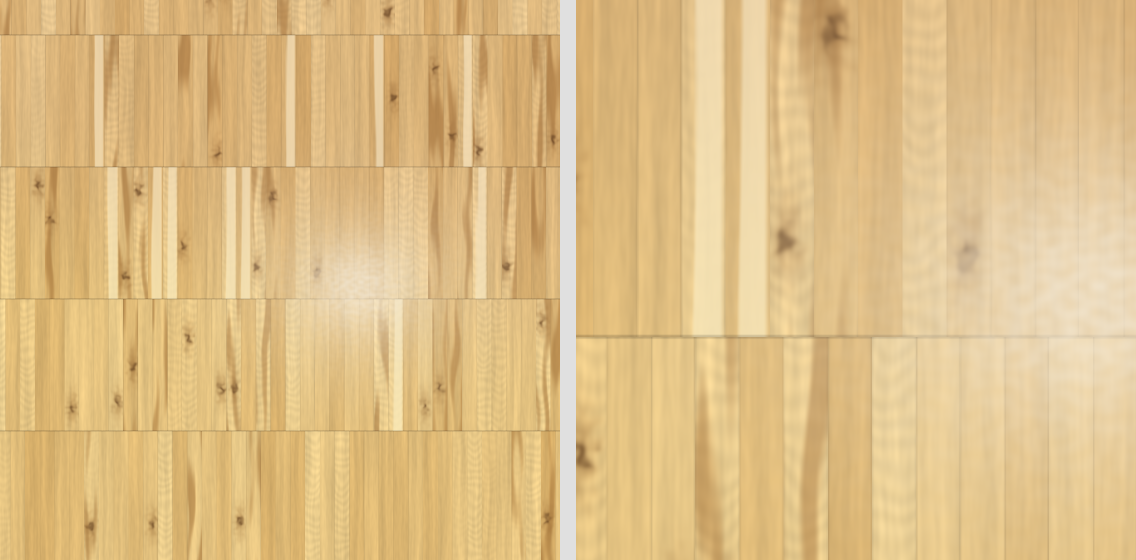
Left, the full canvas; right, a detail of the centre.
Reproduce this texture procedurally as a Shadertoy shader.

```glsl
// Strip parquet floor: rows of narrow upright oak strips with grain, knots and a soft sheen.

float hash(vec2 p) {
    vec3 q = fract(p.xyx * vec3(0.1031, 0.1030, 0.0973));
    q += dot(q, q.yzx + 33.33);
    return fract((q.x + q.y) * q.z);
}

vec2 gradient(vec2 cell) {
    float angle = 6.2832 * hash(cell);
    return vec2(cos(angle), sin(angle));
}

// Gradient noise, roughly -0.7 to 0.7
float noise(vec2 p) {
    vec2 i = floor(p), f = fract(p);
    vec2 u = f * f * f * (f * (f * 6.0 - 15.0) + 10.0);
    vec2 e = vec2(1, 0);
    return mix(mix(dot(gradient(i), f), dot(gradient(i + e), f - e), u.x),
               mix(dot(gradient(i + e.yx), f - e.yx), dot(gradient(i + 1.0), f - 1.0), u.x), u.y);
}

vec3 parquet(vec2 p) {
    // Four full-height rows fit the canvas, cut at top and bottom
    float rowPos = (p.y - 0.2305) / 0.2357 + 4.0;
    float row = floor(rowPos);
    float stripPos = p.x * 38.0 + 3.0 + hash(vec2(row, 7.0));
    vec2 id = vec2(floor(stripPos), row);
    vec2 f = vec2(fract(stripPos), fract(rowPos));
    float tone = hash(id + 11.0), kind = hash(id + 47.0), shift = hash(id + 83.0);

    // Base tone of each strip, neighbours loosely grouped
    float group = noise(vec2(id.x * 0.23, row * 5.7 + 0.4));
    float level = clamp(0.53 + 0.75 * (tone - 0.5) + 0.4 * group, 0.0, 1.0);
    vec3 col = mix(vec3(0.82, 0.655, 0.40), vec3(0.915, 0.80, 0.575), level);

    // Grain: broad bands, fine fibres and short pores
    vec2 g = p + shift * vec2(17.0, 29.0);
    float bend = 0.004 * noise(g * vec2(14.0, 9.0));
    float bands = noise(vec2((g.x + bend) * 95.0, g.y * 3.5));
    float fibres = noise(vec2((g.x + bend) * 240.0, g.y * 9.0));
    float pores = noise(g * vec2(330.0, 55.0));
    col *= 1.0 + 0.10 * bands + 0.05 * fibres + 0.035 * pores;

    // Cross figure on some strips
    float figure = sin(g.y * 420.0 - 9.0 * (f.x - 0.5) * (f.x - 0.5) + 7.0 * noise(g * vec2(40.0, 22.0)));
    col *= 1.0 + 0.022 * figure * smoothstep(0.68, 0.85, tone);

    // Pale sapwood along one side
    float sap = smoothstep(0.25, 0.4, f.x + 0.25 * bands) * smoothstep(1.0, 0.85, f.x);
    col = mix(col, vec3(0.965, 0.90, 0.74), 0.75 * sap * step(0.92, kind));

    // Dark heartwood streaks
    float streak = smoothstep(0.05, 0.5, noise(vec2((g.x + bend * 2.0) * 75.0, g.y * 7.0)) + 0.12);
    col = mix(col, vec3(0.64, 0.45, 0.23), 0.6 * streak * step(kind, 0.16));

    // Small knots drawn out along the grain
    vec2 knotPos = vec2(0.3 + 0.4 * shift, 0.1 + 0.8 * hash(id + 131.0));
    vec2 d = (f - knotPos) * vec2(1.0, 7.0) + 0.35 * vec2(noise(g * 110.0), noise(g * 90.0 + 5.0));
    float hasKnot = step(kind, 0.07) + step(0.46, kind) * step(kind, 0.53);
    float halo = exp(-dot(d, d * vec2(9.0, 1.5)));
    float core = exp(-dot(d, d) * 28.0);
    col = mix(col, vec3(0.60, 0.42, 0.22), hasKnot * 0.45 * halo);
    col = mix(col, vec3(0.38, 0.25, 0.13), hasKnot * 0.65 * core);

    // Fine joints between strips and between rows
    float side = min(f.x, 1.0 - f.x) / 38.0;
    float end = min(f.y, 1.0 - f.y) * 0.2357;
    col *= 1.0 - 0.10 * shift * smoothstep(0.0014, 0.0003, side);
    col *= 1.0 - 0.17 * smoothstep(0.0018, 0.0004, end);
    return col;
}

void mainImage(out vec4 fragColor, in vec2 fragCoord) {
    // Four samples per pixel smooth the joints
    vec3 col = vec3(0);
    for (int i = 0; i < 4; i++) {
        vec2 offset = vec2(i % 2, i / 2) * 0.5 - 0.25;
        col += 0.25 * parquet((fragCoord + offset) / iResolution.xy);
    }

    // Browner towards the upper right, yellower below
    vec2 p = fragCoord / iResolution.xy;
    col *= mix(vec3(1.015, 1.02, 0.98), vec3(0.985, 0.965, 0.97), smoothstep(0.35, 0.75, p.y + 0.2 * (p.x - 0.5)));

    // Window light on the varnish, broken up by its unevenness
    vec2 s = (p - vec2(0.64, 0.49)) * vec2(1.0, 1.15);
    float glow = 0.36 * exp(-dot(s, s) * 26.0) + 0.38 * exp(-dot(s, s) * 130.0);
    glow *= 1.0 + 0.25 * noise(p * vec2(90.0, 130.0));
    col = mix(col, vec3(0.96, 0.925, 0.86), glow);
    fragColor = vec4(clamp(col, 0.0, 1.0), 1.0);
}
```
